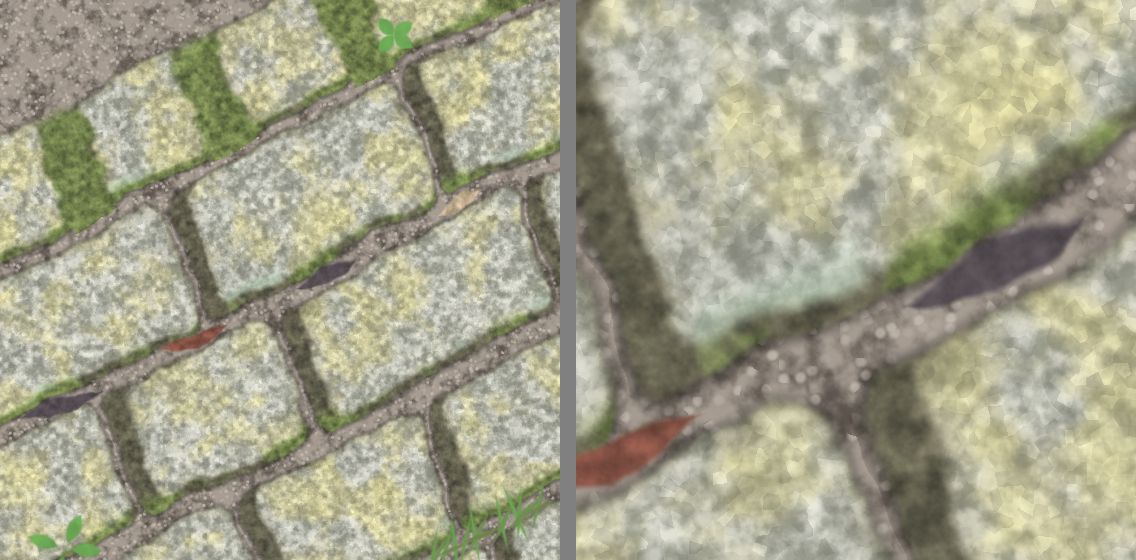
Left: the whole. Right: its middle third, enlarged.
A WebGL 1 fragment shader for this texture:

```glsl
precision highp float;
// Weathered granite setts in slanting courses, with soil joints, moss, leaves and grass.
uniform vec2 u_resolution;

const vec2 COURSE_DIR = vec2(0.894, 0.447);
const float FIRST_JOINT = 0.465;   // joint under the top course
const float COURSE_HEIGHT = 0.268;
const float TOP_HEIGHT = 0.21;     // the edging course is shallower
const float SHEAR = 0.13;          // lean of the cross joints
const float JOINT = 0.018;         // half width of the soil joints
const vec2 SIDE_SIZE = vec2(0.034, 0.014); // visible left and lower sides
const float CORNER = 0.026;
const float EDGE = 0.003;          // edge softness
const vec3 GREY = vec3(0.57, 0.58, 0.53);
const vec3 PALE = vec3(0.84, 0.84, 0.80);
const vec3 LICHEN = vec3(0.81, 0.78, 0.53);
const vec3 MINT = vec3(0.69, 0.81, 0.72);
const vec3 SIDE = vec3(0.38, 0.37, 0.30);
const vec3 MOSS = vec3(0.44, 0.50, 0.29);
const vec3 SOIL = vec3(0.65, 0.61, 0.57);
const vec3 SOIL_DARK = vec3(0.36, 0.33, 0.30);
const vec3 GRIT = vec3(0.80, 0.76, 0.72);
const vec3 PLUM = vec3(0.33, 0.30, 0.32);
const vec3 RUST = vec3(0.52, 0.32, 0.27);
const vec3 STRAW = vec3(0.78, 0.70, 0.58);
const vec3 SPROUT = vec3(0.42, 0.65, 0.33);

float hash(vec2 p) { return fract(sin(dot(p, vec2(127.1, 311.7))) * 43758.5); }
float noise(vec2 p) {
  vec2 i = floor(p), f = fract(p);
  f *= f * (3.0 - 2.0 * f);
  return mix(mix(hash(i), hash(i + vec2(1, 0)), f.x),
             mix(hash(i + vec2(0, 1)), hash(i + 1.0), f.x), f.y);
}
float fbm(vec2 p) {
  float sum = 0.0, amp = 0.53;
  for (int i = 0; i < 4; i++) {
    sum += amp * noise(p);
    p = mat2(1.6, 1.2, -1.2, 1.6) * p + 7.3;
    amp *= 0.5;
  }
  return sum;
}
// Cellular noise: distance to the nearest grain, and its random value
vec2 grains(vec2 p) {
  vec2 best = vec2(9.0, 0.0);
  for (int k = 0; k < 9; k++) {
    vec2 c = floor(p) + vec2(mod(float(k), 3.0), floor(float(k) / 3.0)) - 1.0;
    float d = length(c + vec2(hash(c), hash(c + 41.3)) - p);
    if (d < best.x) best = vec2(d, hash(c + 17.9));
  }
  return best;
}
float roundBox(vec2 p, vec2 lo, vec2 hi) {
  vec2 d = abs(p - 0.5 * (lo + hi)) - 0.5 * (hi - lo) + CORNER;
  return length(max(d, 0.0)) + min(max(d.x, d.y), 0.0) - CORNER;
}
float leaf(vec2 p, float angle, vec2 size) {
  float c = cos(angle), s = sin(angle), along = (c * p.x + s * p.y) / size.x;
  return smoothstep(EDGE, -EDGE, abs(c * p.y - s * p.x) - size.y * (1.0 - along * along));
}
// Per course: first cross joint, spacing, alternation of long and short
vec3 courseLayout(float row) {
  if (row < 0.5) return vec3(0.432, 0.28, 0.0);
  if (row < 1.5) return vec3(0.531, 0.479, 0.0);
  return row < 2.5 ? vec3(0.236, 0.42, 0.037) : vec3(0.409, 0.367, 0.0);
}
float crossJoint(float n, vec3 lay) { return lay.x + lay.y * n + lay.z * (1.0 - 2.0 * mod(n, 2.0)); }

void main() {
  vec2 p = gl_FragCoord.xy / u_resolution, up = vec2(-COURSE_DIR.y, COURSE_DIR.x);
  vec2 w = p + 0.034 * (vec2(fbm(p * 12.0), fbm(p * 12.0 + 31.0)) - 0.5);
  vec2 q = vec2(dot(w, COURSE_DIR), dot(w, up));
  // Course and sett
  float row = max(0.0, 1.0 + floor((FIRST_JOINT - q.y) / COURSE_HEIGHT));
  float top = step(row, 0.5), low = FIRST_JOINT - row * COURSE_HEIGHT;
  float high = low + mix(COURSE_HEIGHT, TOP_HEIGHT, top);
  q.x -= SHEAR * (q.y - 0.5 * (low + high));
  vec3 lay = courseLayout(row);
  float n = floor((q.x - lay.x) / lay.y);
  n += step(crossJoint(n + 1.0, lay), q.x) - step(q.x, crossJoint(n, lay));
  float left = crossJoint(n, lay), right = crossJoint(n + 1.0, lay), seed = hash(vec2(n, row) + 3.0);
  vec2 s = q + vec2(0.0, (seed - 0.5) * 0.07 * (q.x - 0.5 * (left + right)));
  vec2 lo = vec2(left + 0.006 + 0.022 * top, low + JOINT * (1.0 - 0.5 * top));
  vec2 hi = vec2(right - 0.01 - 0.022 * top, high - JOINT * (1.0 - top));
  float body = roundBox(s, lo, hi);
  float face = roundBox(s, lo + SIDE_SIZE * vec2(1.0 - 0.7 * top, 1.0), hi);
  // Gritty soil, shaded beside the setts
  float blotch = fbm(p * 26.0), fine = fbm(p * 95.0);
  vec2 grit = grains(p * 130.0);
  vec3 color = mix(SOIL_DARK, SOIL, smoothstep(0.2, 0.62, 0.4 * blotch + 0.6 * fine));
  color = mix(color, GRIT, smoothstep(0.5, 0.95, grit.y) * smoothstep(0.6, 0.2, grit.x) * 0.7);
  color *= mix(0.6, 1.0, smoothstep(-0.002, 0.01, body));
  // Dark sides, greener below
  float below = smoothstep(0.045, 0.01, s.y - lo.y), patches = fbm(p * 17.0 + seed * 20.0);
  vec3 side = mix(SIDE, MOSS, below * smoothstep(0.3, 0.6, patches)) * (0.55 + 0.9 * fine);
  color = mix(color, side, smoothstep(EDGE, -EDGE, body));
  // Speckled top faces with lichen
  vec3 stone = mix(GREY, PALE, smoothstep(0.26, 0.72, 0.75 * fine + 0.25 * blotch));
  float growth = smoothstep(0.42, 0.72, patches + 0.08 * top);
  stone = mix(stone, LICHEN * (0.75 + 0.5 * fine), growth * (0.25 + 0.6 * blotch));
  stone *= 0.86 + 0.14 * fbm(p * 45.0 + 5.0) + 0.15 * grit.y;
  stone = mix(stone, MINT, smoothstep(0.58, 0.68, fbm(p * 11.0 + 50.0)) * below * 0.7);
  stone = mix(stone, side * 1.35, smoothstep(-0.02, 0.004, face + 0.016 * (blotch - 0.5)) * 0.45);
  color = mix(color, stone, smoothstep(2.0 * EDGE, -2.0 * EDGE, face));
  // Moss in the cross joints of the top course
  float gap = min(q.x - left, right - q.x) + 0.04 * (blotch - 0.5);
  float moss = top * smoothstep(0.054, 0.036, gap) * smoothstep(0.685, 0.655, q.y);
  color = mix(color, MOSS * (0.55 + 0.9 * fine), moss * 0.95);
  // Fallen leaves along one joint
  for (int i = 0; i < 4; i++) {
    float k = float(i);
    vec2 at = (0.228 + 0.264 * k) * COURSE_DIR + 0.2 * up;
    vec3 tint = mix(mix(PLUM, RUST, step(abs(k - 1.0), 0.5)), STRAW, step(2.5, k));
    tint *= 0.7 + 0.6 * fine;
    color = mix(color, tint, leaf(w - at, 0.3 + 0.06 * k, vec2(0.08 - 0.012 * k, 0.013)));
  }
  // Sprouts and grass
  for (int i = 0; i < 8; i++) {
    float k = step(3.5, float(i)), a = 0.6 + 1.7 * float(i);
    vec2 at = mix(vec2(0.703, 0.937), vec2(0.115, 0.02), k) + 0.02 * (1.0 + k) * vec2(cos(a), sin(a));
    color = mix(color, SPROUT * (0.8 + 0.4 * blotch), leaf(p - at, a, vec2(0.02 + 0.007 * k, 0.012)));
  }
  for (int i = 0; i < 18; i++) {
    float k = float(i), r = hash(vec2(k, 8.0));
    vec2 root = mix(vec2(0.77, 0.005), vec2(0.97, 0.1), k / 17.0) + 0.02 * (r - 0.5);
    color = mix(color, mix(MOSS, SPROUT, r), leaf(p - root, 0.2 + 1.8 * r, vec2(0.025 + 0.025 * r, 0.0035)));
  }
  gl_FragColor = vec4(color, 1.0);
}
```
